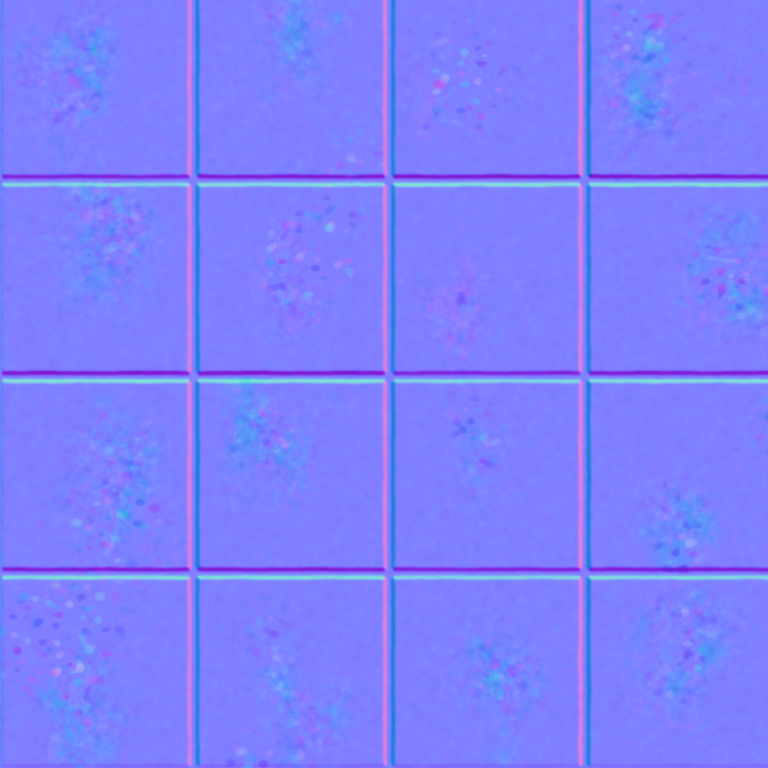
Write a three.js fragment shader that draws this texture map.

```glsl
// Tangent-space normal map of a four by four wall of worn square tiles with narrow grooves
#define PERIOD vec2(0.2546, 0.2558)
#define ORIGIN vec2(-0.0026, -0.0025)
#define LIP_OFFSET 0.0052
#define LIP_WIDTH 0.0027
#define LIP_SLOPE 1.2
#define WOBBLE 0.0005
#define GRAIN 0.06
#define STAIN_SLOPE 0.62
#define CHIP_SLOPE 0.5
#define SEED 3.7

varying vec2 vUv;

vec2 hash2(vec2 p) {
  vec2 k = vec2(dot(p, vec2(127.1, 311.7)), dot(p, vec2(269.5, 183.3)));
  return fract(sin(k + SEED) * 43758.5);
}

// Cellular noise: each cell holds one soft dab with its own random tilt
vec2 tiltNoise(vec2 p) {
  vec2 cell = floor(p), f = fract(p), sum = vec2(0.0);
  for (int j = -1; j <= 1; j++) {
    for (int i = -1; i <= 1; i++) {
      vec2 o = vec2(float(i), float(j));
      vec2 r = o + hash2(cell + o) - f;
      float w = max(1.0 - dot(r, r), 0.0);
      sum += (hash2(cell + o + 57.0) - 0.5) * w * w * w;
    }
  }
  return sum;
}

// Layered sines, used along the groove edges
vec2 waver(vec2 t, vec2 phase) {
  return sin(t * 47.0 + phase) * 0.5 + sin(t * 113.0 + phase * 2.3) * 0.3
       + sin(t * 271.0 + phase * 4.1) * 0.2;
}

vec2 lip(vec2 d) {
  d /= LIP_WIDTH;
  return exp(-d * d);
}

// Opposed slopes on the two sides of each groove, open at the crossings
vec2 grooveSlope(vec2 uv, vec2 p) {
  vec2 line = floor(p + 0.5);
  vec2 d = (p - line) * PERIOD;
  vec2 nearSide = waver(uv.yx, line * 2.1 + 1.0);
  vec2 farSide = waver(uv.yx, line * 3.7 + 4.0);
  vec2 segment = vec2(hash2(vec2(line.x, floor(p.y))).x, hash2(vec2(floor(p.x), line.y)).y);
  vec2 strength = (0.82 + 0.3 * segment) * mix(vec2(0.15), vec2(1.0), step(0.5, line));
  vec2 rise = lip(d + LIP_OFFSET + WOBBLE * nearSide) * (0.88 + 0.14 * nearSide);
  vec2 fall = lip(d - LIP_OFFSET - WOBBLE * farSide) * (1.0 + 0.12 * farSide);
  vec2 open = smoothstep(0.003, 0.009, abs(d.yx));
  return (rise - fall) * strength * open * LIP_SLOPE;
}

// One blotchy worn patch per tile, heavier toward the left and right sides
vec3 stain(vec2 uv, vec2 p) {
  vec2 tile = floor(p);
  vec2 rnd = hash2(tile + 11.0), kind = hash2(tile + 29.0);
  vec2 q = fract(p) - mix(vec2(0.2), vec2(0.8), rnd);
  q += tiltNoise(uv * 16.0) * 0.3 + tiltNoise(uv * 45.0) * 0.12;
  q *= vec2(1.35, 0.9);
  float side = abs(uv.x - 0.5) * 2.0;
  float radius = 0.22 + 0.2 * kind.y + 0.18 * side;
  float amount = smoothstep(radius, 0.0, length(q)) * (0.25 + 0.5 * kind.y + 0.35 * side);
  float blotch = smoothstep(-0.2, 0.35, tiltNoise(uv * vec2(34.0, 24.0)).x
               + 0.5 * tiltNoise(uv * 80.0).y);
  vec2 tilt = kind.x < 0.75 ? vec2(-0.75, 0.38) : vec2(0.5, -0.2);
  return vec3(tilt * amount * blotch * STAIN_SLOPE, amount);
}

void main() {
  vec2 p = (vUv - ORIGIN) / PERIOD;
  vec3 worn = stain(vUv, p);

  // Fine surface grain, rougher where worn
  vec2 grain = tiltNoise(vUv * 95.0) + 0.8 * tiltNoise(vUv * 190.0 + 7.0);
  vec2 slope = worn.xy + grain * GRAIN * (1.0 + 4.0 * worn.z);

  // Sparse small chips gathered in rough areas
  vec2 dab = tiltNoise(vUv * vec2(70.0, 85.0) + 31.0);
  float rough = smoothstep(0.08, 0.35, tiltNoise(vUv * 7.0 + 3.0).x) + worn.z;
  slope += dab * smoothstep(0.22, 0.42, length(dab)) * rough * CHIP_SLOPE;

  slope += grooveSlope(vUv, p);
  vec3 normal = normalize(vec3(slope, 1.0));
  gl_FragColor = vec4(normal * 0.5 + 0.5, 1.0);
}
```
